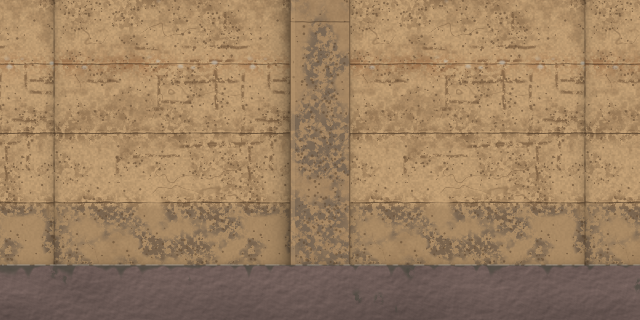
A WebGL 1 fragment shader for this texture:

```glsl
precision highp float;
// Weathered ochre concrete wall: repeated jointed panels, a central pillar and a brown plinth.
uniform vec2 u_resolution;

// Layout, in canvas heights (the canvas is 2 wide and 1 high)
const float PLINTH_TOP = 0.172;
const float PANEL_WIDTH = 0.760;
const float LEFT_ORIGIN = 0.169;
const float RIGHT_ORIGIN = 1.068;
const float PILLAR_LEFT = 0.906;
const float PILLAR_RIGHT = 1.094;
const float PILLAR_JOINT = 0.932;
const float FIRST_JOINT = 0.367;
const float JOINT_STEP = 0.2165;
const float JOINT_WIDTH = 0.0013;

// Colours
const vec3 OCHRE = vec3(0.745, 0.61, 0.445);
const vec3 TAN = vec3(0.67, 0.54, 0.39);
const vec3 BROWN = vec3(0.47, 0.36, 0.25);
const vec3 GREY_STAIN = vec3(0.45, 0.385, 0.32);
const vec3 RUST = vec3(0.60, 0.40, 0.25);
const vec3 CHIP = vec3(0.76, 0.73, 0.68);
const vec3 PLINTH = vec3(0.42, 0.35, 0.33);
const vec3 MOSS = vec3(0.27, 0.27, 0.23);

float hash(vec2 p) {
  vec3 q = fract(p.xyx * 0.1031);
  q += dot(q, q.yzx + 33.33);
  return fract((q.x + q.y) * q.z);
}

float noise(vec2 p) {
  vec2 i = floor(p), f = fract(p);
  f *= f * (3.0 - 2.0 * f);
  return mix(mix(hash(i), hash(i + vec2(1, 0)), f.x),
             mix(hash(i + vec2(0, 1)), hash(i + vec2(1, 1)), f.x), f.y);
}

float fbm(vec2 p) {
  float sum = 0.0, gain = 0.5;
  for (int i = 0; i < 4; i++) {
    sum += gain * noise(p);
    p = mat2(1.6, 1.2, -1.2, 1.6) * p + 17.3;
    gain *= 0.5;
  }
  return sum / 0.9375;
}

// Cellular pits; density is the share of cells that hold one
float specks(vec2 p, float density) {
  vec2 id = floor(p);
  float mask = 0.0;
  for (int y = -1; y <= 1; y++) for (int x = -1; x <= 1; x++) {
    vec2 c = id + vec2(x, y);
    vec2 centre = c + vec2(hash(c + 3.1), hash(c + 8.7));
    float radius = mix(0.12, 0.48, hash(c + 5.9));
    float pit = 1.0 - smoothstep(radius * 0.4, radius + 0.2, length(p - centre));
    mask = max(mask, pit * step(hash(c + 41.0), density));
  }
  return mask;
}

// Antialiased line of half width w at signed distance d
float line(float d, float w) {
  return clamp((w - abs(d)) * u_resolution.y + 0.5, 0.0, 1.0);
}

vec3 plaster(vec2 p) {
  float tone = 0.5 * fbm(p * 5.0) + 0.5 * fbm(p * 42.0);
  return mix(TAN, OCHRE, smoothstep(0.32, 0.53, tone)) * (0.94 + 0.12 * noise(p * 200.0));
}

vec3 panel(vec2 p) {
  vec3 col = plaster(p);
  float patchy = fbm(p * vec2(13.0, 17.0) + 4.0), grit = fbm(p * 100.0);

  // Scraped straight marks and hairline cracks
  float scrape = 0.0;
  for (int i = 0; i < 26; i++) {
    float k = float(i);
    vec2 centre = vec2(hash(vec2(k, 2.0)) * PANEL_WIDTH, mix(0.47, 0.93, hash(vec2(k, 9.0))));
    float reach = mix(0.03, 0.12, hash(vec2(k, 5.0)));
    vec2 d = p - centre + 0.006 * (noise(p * 40.0) - 0.5);
    d = mod(k, 3.0) < 1.0 ? d.yx : d;
    float ends = 1.0 - smoothstep(reach * 0.7, reach, abs(d.x));
    scrape = max(scrape, ends * (1.0 - smoothstep(0.001, 0.008, abs(d.y))));
  }
  col = mix(col, BROWN, 0.75 * scrape * smoothstep(0.35, 0.6, grit));
  float crack = 1.0 - smoothstep(0.0, 0.008, abs(fbm(p * 5.0 + 31.0) - 0.5));
  col = mix(col, BROWN, 0.4 * crack * smoothstep(0.6, 0.75, noise(p * 9.0)));

  // Damp staining along the foot, and scattered pits
  float foot = 1.0 - smoothstep(0.345, 0.37, p.y);
  float damp = foot * smoothstep(0.36, 0.62, patchy + 0.8 * (p.y - 0.27));
  col = mix(col, TAN * 0.92, foot * 0.6);
  col = mix(col, GREY_STAIN, 0.85 * damp * smoothstep(0.32, 0.58, grit));
  float scuffed = smoothstep(0.48, 0.7, patchy) * smoothstep(0.38, 0.62, grit);
  col = mix(col, BROWN, 0.35 * scuffed);
  float pits = specks(p * 115.0, 0.03 + 0.16 * smoothstep(0.42, 0.65, patchy));
  col = mix(col, BROWN * 0.85, 0.65 * pits);

  // Worn horizontal joints with grime, rust and pale chips
  for (int i = 0; i < 4; i++) {
    float d = p.y - FIRST_JOINT - JOINT_STEP * float(i);
    d += 0.005 * (fbm(vec2(p.x * 30.0, float(i) * 7.0)) - 0.5);
    float wear = smoothstep(0.3, 0.7, noise(vec2(p.x * 16.0, float(i) + 0.5)));
    float grime = exp(-abs(d) * 48.0) * smoothstep(0.36, 0.6, grit);
    col = mix(col, i == 2 ? RUST : BROWN, 0.7 * grime * wear);
    col = mix(col, OCHRE * 1.08, 0.45 * line(d - 0.005, 0.0015));
    col = mix(col, BROWN * 0.7, (0.3 + 0.55 * wear) * line(d, JOINT_WIDTH));
    float chips = specks(p * vec2(45.0, 60.0) + 9.0, 0.08) * exp(-d * d * 3000.0);
    col = mix(col, CHIP, i > 1 ? 0.7 * chips : 0.0);
  }

  // Vertical seam between panels
  float side = min(p.x, PANEL_WIDTH - p.x) + 0.003 * (noise(p.yy * 35.0) - 0.5);
  col *= 1.0 - 0.18 * exp(-side * 75.0);
  return mix(col, BROWN * 0.7, 0.7 * line(side, JOINT_WIDTH));
}

vec3 pillar(vec2 p) {
  float across = (p.x - PILLAR_LEFT) / (PILLAR_RIGHT - PILLAR_LEFT);
  float edge = min(across, 1.0 - across), grit = fbm(p * 85.0);
  vec3 col = mix(vec3(0.60, 0.48, 0.35), plaster(p + 5.0), 0.4);
  float body = smoothstep(0.0, 0.3, edge) * (1.0 - smoothstep(0.8, 0.96, p.y));
  float damp = smoothstep(0.32, 0.66, fbm(p * vec2(14.0, 10.0)) + 0.14 * body - 0.03);
  col = mix(col, GREY_STAIN, 0.85 * damp * smoothstep(0.33, 0.6, grit));
  col = mix(col, BROWN * 0.8, 0.6 * specks(p * 100.0, 0.04 + 0.18 * body));
  float joint = p.y - PILLAR_JOINT + 0.004 * (noise(p.xx * 30.0) - 0.5);
  col = mix(col, BROWN * 0.75, 0.8 * line(joint, JOINT_WIDTH));
  col = mix(col, OCHRE, 0.35 * line(across - 0.05, 0.04));
  return mix(col, BROWN * 0.75, 0.65 * line(edge * (PILLAR_RIGHT - PILLAR_LEFT), 0.003));
}

vec3 plinth(vec2 p) {
  vec2 grain = vec2(48.0, 65.0);
  float relief = fbm(p * grain) - fbm((p + vec2(0.004, -0.006)) * grain);
  vec3 col = PLINTH * (0.88 + 0.2 * fbm(p * vec2(4.0, 9.0)) + 0.28 * relief);
  col *= 0.94 + 0.1 * smoothstep(0.0, 0.12, p.y);
  float drop = PLINTH_TOP - p.y;
  float drip = 0.045 * pow(noise(vec2(p.x * 45.0, 2.0)), 4.0);
  col = mix(col, MOSS, 0.6 * (1.0 - smoothstep(drip * 0.4, drip + 0.005, drop)));
  return mix(col, MOSS, 0.6 * specks(p * vec2(30.0, 20.0), 0.015) * smoothstep(0.4, 0.6, fbm(p * 60.0)));
}

void main() {
  vec2 p = gl_FragCoord.xy / u_resolution * vec2(2.0, 1.0);
  float pixel = 1.0 / u_resolution.y;

  // Both halves repeat the same panel, each from its own origin
  float origin = p.x < 1.0 ? LEFT_ORIGIN : RIGHT_ORIGIN;
  vec3 col = panel(vec2(mod(p.x - origin, PANEL_WIDTH), p.y));

  // Pillar and the shade it casts, deeper on its left
  float gap = max(PILLAR_LEFT - p.x, p.x - PILLAR_RIGHT);
  vec2 shade = p.x < 1.0 ? vec2(0.36, 36.0) : vec2(0.12, 80.0);
  col *= 1.0 - shade.x * exp(-max(gap, 0.0) * shade.y);
  col = mix(pillar(p), col, smoothstep(-pixel, pixel, gap));

  // Plinth under a broken pale lip
  col *= 1.0 - 0.15 * exp(-max(p.y - PLINTH_TOP, 0.0) * 90.0);
  col = mix(plinth(p), col, smoothstep(-pixel, pixel, p.y - PLINTH_TOP));
  float lip = line(p.y - PLINTH_TOP, 0.0015) * smoothstep(0.25, 0.6, noise(p.xx * 60.0));
  gl_FragColor = vec4(mix(col, CHIP, 0.6 * lip), 1.0);
}
```
